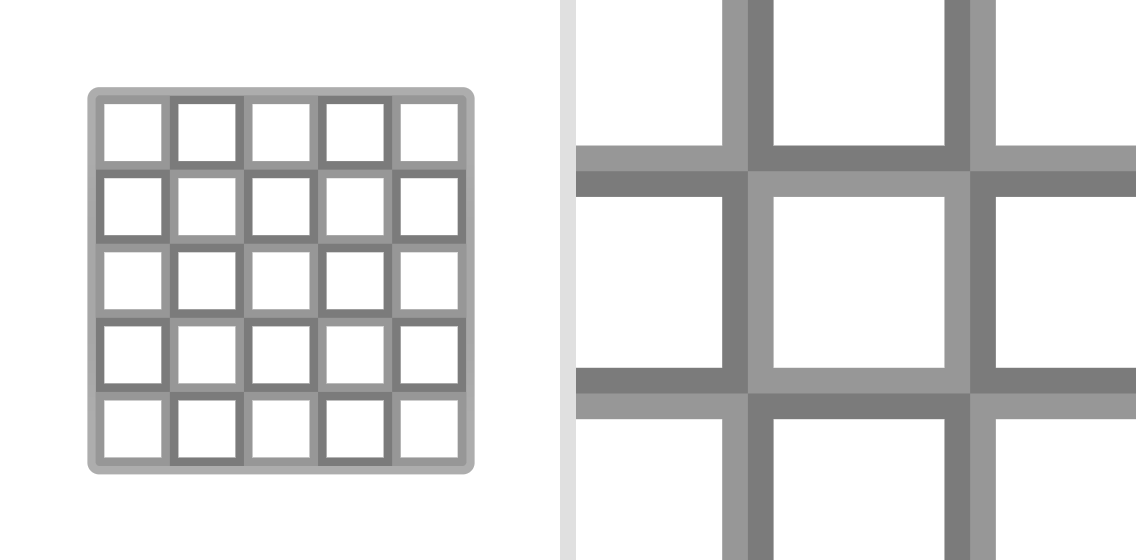
Left, the full canvas; right, a detail of the centre.
Write a WebGL 2 fragment shader that draws this pattern.

```glsl
#version 300 es
precision highp float;
// A five by five lattice of square outlines in two alternating greys,
// held in a pale rounded frame on white. Box distances shape the parts;
// a product of sine waves alternates the greys. The white margin tiles.

#define CELLS 5.0             // squares across and down
#define CELL_SIZE 0.1323      // side of one square
#define LINE_WIDTH 0.0153     // outline of each square
#define FRAME_WIDTH 0.0150    // border around the lattice
#define OUTER_RADIUS 0.0210
#define INNER_RADIUS 0.0065
#define CENTRE vec2(0.5018, 0.4986)
#define FRAME_SHADE 0.025     // darkening midway along the sides

uniform vec2 u_resolution;
out vec4 outColor;

const float PI = 3.14159;
const vec3 WHITE = vec3(1.0);
const vec3 LIGHT_GREY = vec3(0.592);
const vec3 DARK_GREY = vec3(0.482);
const vec3 FRAME_GREY = vec3(0.680);

float roundedBox(vec2 p, vec2 halfSize, float radius) {
    vec2 q = abs(p) - halfSize + radius;
    return length(max(q, 0.0)) + min(max(q.x, q.y), 0.0) - radius;
}

// Coverage of a shape whose signed distance is d.
float coverage(float d, float pixel) {
    return clamp(0.5 - d / pixel, 0.0, 1.0);
}

// One on even squares, zero on odd ones, with smoothed borders.
float checker(vec2 grid, float pixel) {
    vec2 wave = sin(PI * grid) / PI * CELL_SIZE;
    vec2 side = clamp(2.0 * wave / pixel, -1.0, 1.0);
    return 0.5 + 0.5 * side.x * side.y;
}

void main() {
    vec2 uv = gl_FragCoord.xy / u_resolution;
    float pixel = 1.0 / min(u_resolution.x, u_resolution.y);
    vec2 p = fract(uv - CENTRE + 0.5) - 0.5;
    float latticeHalf = 0.5 * CELLS * CELL_SIZE;

    // Frame, slightly darker in the middle of its upright sides
    float frameHalf = latticeHalf + FRAME_WIDTH;
    float frame = coverage(roundedBox(p, vec2(frameHalf), OUTER_RADIUS), pixel);
    float upright = smoothstep(latticeHalf - 0.01, latticeHalf, abs(p.x));
    float middle = 1.0 - smoothstep(0.08, 0.28, abs(p.y));
    vec3 color = mix(WHITE, FRAME_GREY - FRAME_SHADE * upright * middle, frame);

    // Alternating squares
    vec2 grid = (p + latticeHalf) / CELL_SIZE;
    vec3 squares = mix(DARK_GREY, LIGHT_GREY, checker(grid, pixel));

    // White openings
    vec2 local = (fract(grid) - 0.5) * CELL_SIZE;
    float openingHalf = 0.5 * CELL_SIZE - LINE_WIDTH;
    float opening = coverage(roundedBox(local, vec2(openingHalf), 0.0), pixel);
    squares = mix(squares, WHITE, opening);

    float lattice = coverage(roundedBox(p, vec2(latticeHalf), INNER_RADIUS), pixel);
    outColor = vec4(mix(color, squares, lattice), 1.0);
}
```
